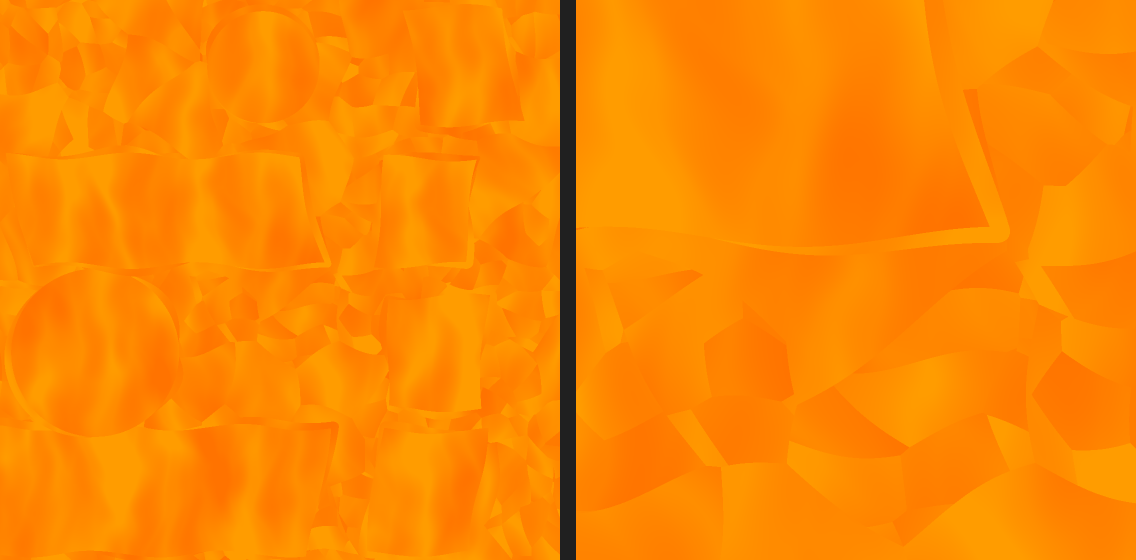
Left: the whole. Right: its middle third, enlarged.
Give the GLSL for this texture, as a WebGL 1 fragment shader.

```glsl
precision highp float;
// Orange patchwork of overlapping islands and shards, filled with soft upright flame streaks.
uniform vec2 u_resolution;

#define STREAK_SCALE vec2(12.5, 4.2)
#define SHARD_SCALE 8.0
#define CHIP_SCALE 19.0
#define CHIP_SHARE 0.45
#define SHARED_FILL 0.3
#define STREAK_GAIN 0.27
#define CLOUD_GAIN 0.021
#define PATCH_GAIN 0.026
#define RIM_WIDTH 0.008
#define MEAN_GREEN 0.525

vec2 hash2(vec2 p) {
  vec2 q = vec2(dot(p, vec2(127.1, 311.7)), dot(p, vec2(269.5, 183.3)));
  return fract(sin(q) * 43758.55);
}

// Cellular noise: x = softened squared distance, yz = nearest cell
vec3 cellular(vec2 p) {
  vec2 base = floor(p);
  vec2 nearest = base;
  float best = 9.0;
  float sum = 0.0;
  for (int j = -1; j <= 1; j++) {
    for (int i = -1; i <= 1; i++) {
      vec2 cell = base + vec2(float(i), float(j));
      vec2 d = cell + hash2(cell) - p;
      float d2 = dot(d, d);
      sum += exp(-14.0 * d2);
      if (d2 < best) { best = d2; nearest = cell; }
    }
  }
  return vec3(-log(sum) / 14.0, nearest);
}

// Layered sines for broad, cloudy changes of tone
float clouds(vec2 p) {
  float v = sin(p.x * 19.0 + 2.0 * sin(p.y * 11.0));
  v += sin(p.y * 17.0 + 2.2 * sin(p.x * 13.0 + 1.0));
  v += 0.5 * sin(p.x * 47.0 + 2.0 * sin(p.y * 29.0));
  return v;
}

// Bright wavering veins around dark upright cells
float flame(vec2 p) {
  vec2 warp = vec2(sin(p.y * 23.0 + 2.0 * sin(p.x * 9.0)), sin(p.x * 31.0 + p.y * 7.0));
  warp += 0.4 * sin(p.yx * vec2(71.0, 83.0) + 2.0 * warp.yx);
  vec2 q = p + warp * vec2(0.009, 0.025);
  float fine = cellular(q * STREAK_SCALE * 2.3 + 40.0).x;
  return STREAK_GAIN * (cellular(q * STREAK_SCALE).x - 0.15)
       + 0.06 * (fine - 0.15) + CLOUD_GAIN * clouds(p);
}

// Small angular pieces, some broken into chips: returns the piece's id
vec2 shardId(vec2 p) {
  vec2 q = p + 0.007 * sin(p.yx * vec2(33.0, 41.0));
  vec2 id = cellular(q * SHARD_SCALE).yz;
  vec2 h = hash2(id + 5.3);
  if (h.x < CHIP_SHARE) {
    vec2 stretch = mix(vec2(1.4, 0.6), vec2(0.6, 1.4), h.y);
    id = cellular(q * CHIP_SCALE * stretch + id * 7.0).yz + 90.0;
  }
  return id;
}

float boxDistance(vec2 p, vec2 halfSize) {
  vec2 d = abs(p) - halfSize;
  return length(max(d, 0.0)) + min(max(d.x, d.y), 0.0);
}

float greenAt(vec2 p) {
  vec2 id = shardId(p);
  float loose = 1.0;

  // Large islands in two columns, with broken slivers along their rims
  vec2 wavy = p + 0.006 * sin(p.yx * vec2(21.0, 27.0) + 1.5 * sin(p.xy * 15.0));
  for (int i = 0; i < 8; i++) {
    float n = float(i);
    float row = floor(n / 2.0);
    float column = mod(n, 2.0);
    vec2 jitter = hash2(vec2(n, 3.7)) - 0.5;
    vec2 center = vec2(mix(0.28, 0.79, column), 0.115 + 0.255 * row);
    vec2 halfSize = mix(vec2(0.265, 0.1), vec2(0.085, 0.1), column);
    vec2 d = wavy - center - jitter * vec2(0.03 + 0.08 * column, 0.02);
    d.x += d.y * jitter.x * 0.5;
    float edge = boxDistance(d, halfSize * (1.0 + 0.3 * jitter.y));
    if (mod(n, 4.0) == 2.0) {
      edge = length(p - vec2(0.02 + 0.15 * row, center.y)) - 0.175 + 0.025 * row;
    }
    float arc = sin(atan(d.y, d.x) * 3.0 + n * 2.0);
    if (edge < 0.0) {
      id = vec2(n, 201.0);
      loose = 0.0;
    } else if (edge < RIM_WIDTH * (0.7 + arc)) {
      id = vec2(n, 307.0);
      loose = 1.0;
    }
  }

  // Each piece shows its own part of the flame field; some share one
  vec2 h = hash2(id + 0.37);
  float own = max(step(SHARED_FILL, h.x), 1.0 - loose);
  float angle = (h.y - 0.5) * 1.1 * loose * own;
  float c = cos(angle);
  float s = sin(angle);
  vec2 q = mat2(c, s, -s, c) * p + 6.0 * h * own;
  float tone = flame(q) * mix(1.0, 0.8, loose * own);
  tone += PATCH_GAIN * (h.y - 0.5) * loose * own;
  return clamp(MEAN_GREEN + tone, 0.45, 0.61);
}

void main() {
  // Four samples per pixel smooth the seams
  float green = 0.0;
  for (int k = 0; k < 4; k++) {
    vec2 shift = vec2(mod(float(k), 2.0), floor(float(k) / 2.0)) * 0.5 - 0.25;
    green += 0.25 * greenAt((gl_FragCoord.xy + shift) / u_resolution);
  }
  gl_FragColor = vec4(1.0, green, 0.0, 1.0);
}
```
